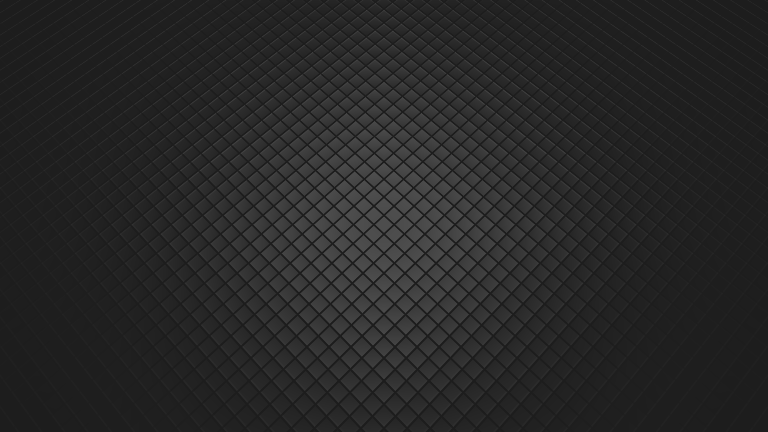
Reproduce this background procedurally as a WebGL 2 fragment shader.

```glsl
#version 300 es
precision highp float;

uniform vec2 u_resolution;
out vec4 outColor;

// Lengths are in canvas heights; tile values are fractions of a tile.
const vec2 GLOW_CENTER = vec2(0.0, -0.02);   // from the canvas center
const vec2 GLOW_SIZE = vec2(0.375, 0.375);
const vec2 TILE_PITCH = vec2(0.0470, 0.0435); // diamond width and height
const float TILT = 0.30;                     // upper tiles recede
const float GAP_HALF = 0.062;
const float RIM_WIDTH = 0.05;
const float BASE_LEVEL = 0.118;
const float GAP_LEVEL = 0.112;
const float TILE_GAIN = 0.185;
const float RIM_GAIN = 0.085;
const float TILE_SHADE = 0.80;

// Bell-shaped falloff, slightly squared towards a diamond.
float glowAt(vec2 p) {
    vec2 q = abs(p) / GLOW_SIZE;
    float r = mix(length(q), 0.8 * (q.x + q.y), 0.35);
    return exp(-r * r);
}

// Soft band of the given half width around zero.
vec2 band(vec2 d, float halfWidth, float aa) {
    return 1.0 - smoothstep(halfWidth - 0.5 * aa, halfWidth + 0.5 * aa, abs(d));
}

void main() {
    vec2 p = (gl_FragCoord.xy - 0.5 * u_resolution) / u_resolution.y - GLOW_CENTER;

    // Diagonal lattice on a tilted plane: x rises right, y rises left.
    float nearness = 1.0 - TILT * p.y;
    vec2 s = p / (TILE_PITCH * nearness);
    vec2 lattice = vec2(s.x + s.y, s.y - s.x) + 0.5;
    vec2 cell = floor(lattice);
    vec2 local = lattice - cell - 0.5;
    float aa = length(1.0 / TILE_PITCH) / (u_resolution.y * nearness);

    // Grooves between tiles.
    vec2 grooves = band(0.5 - abs(local), GAP_HALF, aa);
    float groove = max(grooves.x, grooves.y);

    // Tiles lean outwards, so their shading grows with distance.
    vec2 lean = clamp(cell / 12.0, -1.0, 1.0);
    float slope = 1.0 + TILE_SHADE * dot(local, lean);
    float glow = glowAt(p);
    float tile = BASE_LEVEL + TILE_GAIN * glow * slope;

    // Gaps stay dark in the glow and melt into the outer field.
    float depth = smoothstep(0.0, 0.12, glow);
    float groundLevel = mix(BASE_LEVEL, GAP_LEVEL, depth);
    float level = mix(tile, groundLevel, groove);

    // Thin highlights on the outward edges, strongest at the top.
    vec2 rimPos = local * sign(lean) - (0.5 - GAP_HALF - RIM_WIDTH);
    vec2 rim = band(rimPos, RIM_WIDTH, aa) * (1.0 - grooves) * (1.0 - 0.5 * grooves.yx);
    vec2 outward = lattice * lattice / (dot(lattice, lattice) + 1.0);
    float above = mix(0.30, 1.0, smoothstep(-0.25, 0.25, p.y));
    float reach = exp(-0.9 * dot(p, p)) * smoothstep(0.15, 0.50, length(p));
    level += RIM_GAIN * reach * above * dot(rim, outward * abs(lean));

    // Gentle darkening at the far edges.
    level -= 0.004 * smoothstep(0.55, 1.05, length(p));
    outColor = vec4(vec3(level), 1.0);
}
```
